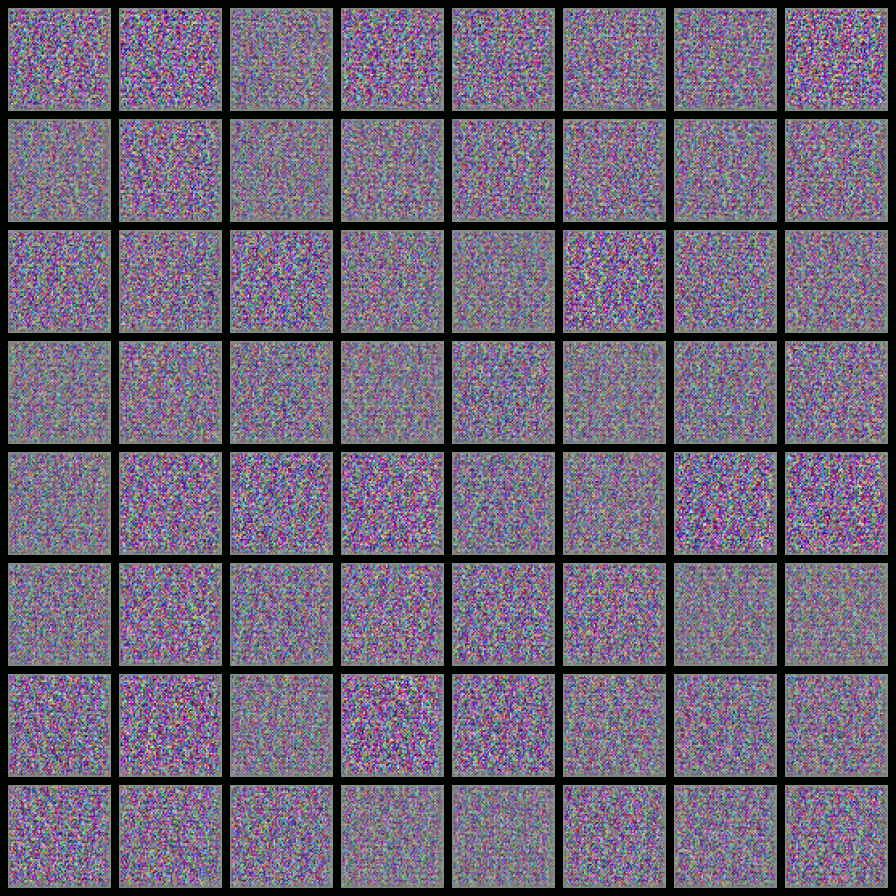
Reproduce this pattern procedurally as a three.js fragment shader.

```glsl
#define TILES 8.0
#define TILE_SIZE 64.0
#define GAP 5.0
#define GRAIN 0.52
#define WEAVE 0.05
#define FADE_WIDTH 7.0
#define GAP_COLOR vec3(0.005, 0.01, 0.005)
#define CALM_COLOR vec3(0.49, 0.54, 0.49)
#define BUSY_COLOR vec3(0.505, 0.435, 0.555)
#define RIM_COLOR vec3(0.53, 0.60, 0.51)

varying vec2 vUv;

float hash(vec2 p) {
  return fract(sin(dot(p, vec2(12.9898, 78.233))) * 43758.5453);
}

// Triangular noise in -1..1, independent for each channel
vec3 colorGrain(vec2 cell) {
  vec3 a = vec3(hash(cell), hash(cell + 613.7), hash(cell + 1291.3));
  vec3 b = vec3(hash(cell + 1873.1), hash(cell + 2411.9), hash(cell + 3067.3));
  return a - b;
}

// Colour of one square grain, on the grid of tiles and gaps
vec3 grainColor(vec2 cell) {
  float pitch = TILE_SIZE + GAP;
  vec2 tile = floor((cell + 0.5) / pitch);
  vec2 local = cell - tile * pitch - GAP;
  if (min(local.x, local.y) < 0.0 || max(tile.x, tile.y) >= TILES) return GAP_COLOR;

  // Contrast differs per tile and fades towards the right and bottom sides
  vec2 farSide = vec2(TILE_SIZE - local.x, local.y + 1.0);
  vec2 nearSide = vec2(local.x + 1.0, TILE_SIZE - local.y);
  vec2 fade = smoothstep(-2.0, FADE_WIDTH, farSide) * smoothstep(-1.0, 3.0, nearSide);
  float contrast = mix(0.68, 1.15, hash(tile + 17.3)) * mix(0.3, 1.0, fade.x * fade.y);

  // Regular weave with periods of two and four grains
  vec2 parity = mod(local, 2.0) * 2.0 - 1.0;
  vec2 band = step(2.0, mod(local, 4.0)) * 2.0 - 1.0;
  float weave = parity.x * parity.y + 0.4 * (band.x + band.y);

  vec3 color = mix(CALM_COLOR, BUSY_COLOR, contrast);
  color += GRAIN * contrast * colorGrain(cell);
  color += WEAVE * weave * vec3(0.7, 1.0, 0.8);

  // Pale rim, one grain wide
  float rim = step(min(min(farSide.x, farSide.y), min(nearSide.x, nearSide.y)), 1.0);
  return clamp(mix(color, RIM_COLOR, 0.65 * rim), 0.0, 1.0);
}

void main() {
  vec2 p = vUv * (TILES * (TILE_SIZE + GAP) + GAP);

  // Blend across the nearest grain corner over one pixel
  vec2 corner = floor(p + 0.5);
  vec2 blend = clamp((p - corner) / fwidth(p) + 0.5, 0.0, 1.0);
  vec3 lower = mix(grainColor(corner - 1.0), grainColor(corner - vec2(0.0, 1.0)), blend.x);
  vec3 upper = mix(grainColor(corner - vec2(1.0, 0.0)), grainColor(corner), blend.x);
  gl_FragColor = vec4(mix(lower, upper, blend.y), 1.0);
}
```
